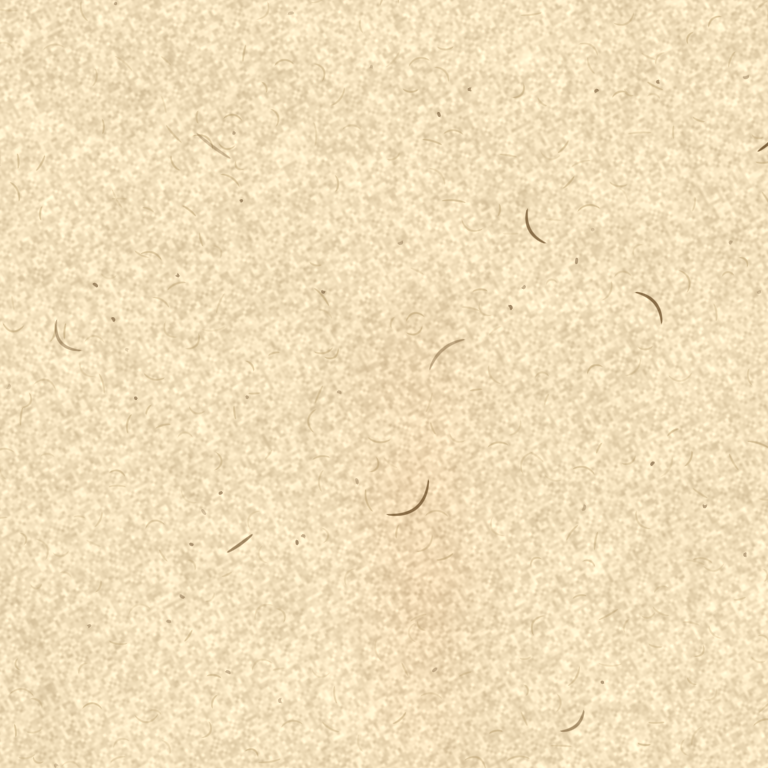
A WebGL 1 fragment shader for this texture:

```glsl
precision highp float;
// Warm cream handmade paper: crisp mottled grain, a faint brown stain,
// and scattered plant fibres. Grain is layered value noise; fibres and
// specks are bent, tapered strokes placed by a jittered cell grid.

uniform vec2 u_resolution;

const vec3 PAPER = vec3(0.956, 0.881, 0.738);
const vec3 GRAIN_CONTRAST = vec3(0.040, 0.043, 0.045);
const vec3 STAIN_ABSORPTION = vec3(0.016, 0.034, 0.040);
const vec3 FAINT_FIBRE = vec3(0.67, 0.56, 0.36);
const vec3 DARK_FIBRE = vec3(0.36, 0.24, 0.09);
const vec3 SPECK = vec3(0.42, 0.31, 0.18);
const float EDGE = 0.0016;        // stroke softness in canvas units
const float NOISE_SPREAD = 0.215; // standard deviation of value noise

float hash(vec2 p, float seed) {
  vec3 q = fract(p.xyx * vec3(0.1031, 0.1030, 0.0973) + seed * 0.1373);
  q += dot(q, q.yzx + 33.33);
  return fract((q.x + q.y) * q.z);
}

vec2 rotate(vec2 p, float angle) {
  float c = cos(angle);
  float s = sin(angle);
  return vec2(c * p.x + s * p.y, c * p.y - s * p.x);
}

float valueNoise(vec2 p, float seed) {
  vec2 cell = floor(p);
  vec2 f = fract(p);
  vec2 w = f * f * (3.0 - 2.0 * f);
  float bottom = mix(hash(cell, seed), hash(cell + vec2(1.0, 0.0), seed), w.x);
  float top = mix(hash(cell + vec2(0.0, 1.0), seed), hash(cell + 1.0, seed), w.x);
  return mix(bottom, top, w.y);
}

// Noise with zero mean and unit deviation, turned to hide its lattice.
float mottle(vec2 uv, float frequency, float angle, float seed) {
  vec2 p = rotate(uv, angle) * frequency + 40.0;
  return (valueNoise(p, seed) - 0.5) / NOISE_SPREAD;
}

float paperGrain(vec2 uv) {
  return 0.76 * mottle(uv, 250.0, 0.50, 1.0)
       + 0.48 * mottle(uv, 150.0, 1.05, 2.0)
       + 0.22 * mottle(uv, 55.0, 0.30, 3.0)
       + 0.16 * mottle(uv, 11.0, 0.80, 4.0);
}

// Coverage of a parabolic stroke along x, tapering to both ends.
float bentStroke(vec2 p, float halfLength, float bend, float width, float edge) {
  float t = p.x / halfLength;
  float slope = 2.0 * bend * t;
  float offset = p.y - bend * halfLength * (t * t - 0.4);
  float d = abs(offset) / sqrt(1.0 + slope * slope);
  float radius = width * sqrt(max(1.0 - t * t, 0.0));
  float ends = 1.0 - smoothstep(halfLength - edge, halfLength + edge, abs(p.x));
  return ends * (1.0 - smoothstep(radius - edge * 0.5, radius + edge, d));
}

// One stroke per occupied cell; halfLength and width are in canvas units.
float strokeLayer(vec2 uv, float cells, float density, float halfLength,
                  float width, float spread, float seed) {
  vec2 p = uv * cells;
  vec2 home = floor(p);
  float cover = 0.0;
  for (int y = -1; y <= 1; y++) {
    for (int x = -1; x <= 1; x++) {
      vec2 cell = home + vec2(float(x), float(y));
      float present = step(hash(cell, seed), density);
      vec2 centre = cell + vec2(hash(cell, seed + 1.0), hash(cell, seed + 2.0));
      float angle = 1.57 + (hash(cell, seed + 3.0) - 0.5) * spread;
      float size = mix(0.5, 1.1, hash(cell, seed + 4.0));
      float bend = (hash(cell, seed + 5.0) - 0.5) * 1.3;
      float strength = mix(0.35, 1.0, hash(cell, seed + 6.0));
      vec2 local = rotate(p - centre, angle) / cells;
      float stroke = bentStroke(local, halfLength * size, bend, width, EDGE);
      cover = max(cover, present * strength * stroke);
    }
  }
  return cover;
}

// Soft upright discolouration with a blotchy body.
float stain(vec2 uv) {
  vec2 d = (uv - vec2(0.55, 0.32)) / vec2(0.085, 0.28);
  float blotches = 0.65 + 0.7 * valueNoise(uv * 16.0, 9.0);
  return exp(-dot(d, d)) * blotches;
}

void main() {
  vec2 uv = gl_FragCoord.xy / min(u_resolution.x, u_resolution.y);

  // Paper body
  vec3 colour = PAPER + GRAIN_CONTRAST * paperGrain(uv);
  colour -= STAIN_ABSORPTION * stain(uv);

  // Fine fibres, specks, then the few bold fibres
  float faint = strokeLayer(uv, 26.0, 0.40, 0.014, 0.0009, 3.6, 11.0);
  float specks = strokeLayer(uv, 20.0, 0.13, 0.0042, 0.0016, 3.0, 23.0);
  float bold = strokeLayer(uv, 6.0, 0.26, 0.036, 0.0016, 2.0, 37.0);
  colour = mix(colour, FAINT_FIBRE, 0.42 * faint);
  colour = mix(colour, SPECK, 0.65 * specks);
  colour = mix(colour, DARK_FIBRE, 0.85 * bold);

  gl_FragColor = vec4(clamp(colour, 0.0, 1.0), 1.0);
}
```
